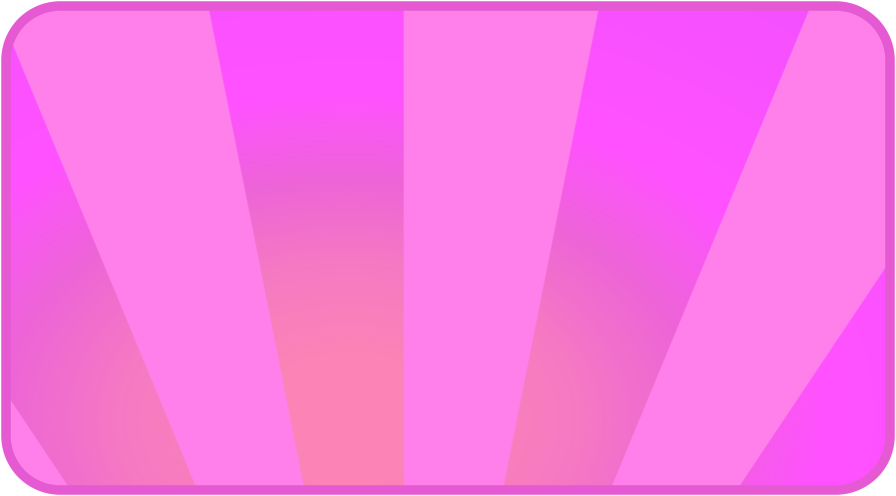
Give the GLSL for this background, as a WebGL 2 fragment shader.

```glsl
#version 300 es
precision highp float;
// A rounded panel with pink sunburst rays over an elliptical glow.
// Rays repeat by angle around a point below the canvas; the glow blends
// colour stops by elliptical radius; a rounded box distance cuts the frame.

uniform vec2 u_resolution;
out vec4 fragColor;

// Lengths are in canvas heights, origin at the lower left.
const float TAU = 6.2831853;
const vec2 RAY_ORIGIN = vec2(0.8140, -0.993);
const float RAY_PERIOD = TAU / 16.0;
const vec2 GLOW_CENTER = vec2(0.704, 0.155);
const vec2 GLOW_RADII = vec2(0.704, 0.481);
const float FRAME_INSET = 0.0025;
const float FRAME_WIDTH = 0.0192;
const float CORNER_RADIUS = 0.119;

const vec3 PAGE_COLOR = vec3(1.0);
const vec3 FRAME_COLOR = vec3(0.898, 0.350, 0.822);
const vec3 RAY_COLOR = vec3(1.0, 0.502, 0.918);
const vec3 GLOW_CORE = vec3(0.985, 0.515, 0.710);
const vec3 GLOW_MID = vec3(0.962, 0.475, 0.762);
const vec3 GLOW_RING = vec3(0.928, 0.392, 0.842);
const vec3 GLOW_OUTER = vec3(1.0, 0.318, 1.0);
const vec3 GLOW_FAR = vec3(0.960, 0.314, 1.0);

// Signed distance to a box with rounded corners, negative inside.
float roundedBox(vec2 p, vec2 halfSize, float radius) {
  vec2 q = abs(p) - halfSize + radius;
  return length(max(q, 0.0)) + min(max(q.x, q.y), 0.0) - radius;
}

// Signed distance to the nearest ray edge, positive inside a light ray.
float rayDistance(vec2 p) {
  vec2 d = p - RAY_ORIGIN;
  float turn = atan(d.x, d.y) / RAY_PERIOD;
  return (0.25 - abs(fract(turn + 0.25) - 0.5)) * RAY_PERIOD * length(d);
}

// Linear colour stops from the warm core to the magenta rim.
vec3 glowColor(vec2 p) {
  float r = length((p - GLOW_CENTER) / GLOW_RADII);
  vec3 color = mix(GLOW_CORE, GLOW_MID, clamp((r - 0.25) / 0.4, 0.0, 1.0));
  color = mix(color, GLOW_RING, clamp((r - 0.65) / 0.35, 0.0, 1.0));
  color = mix(color, GLOW_OUTER, clamp((r - 1.0) / 0.36, 0.0, 1.0));
  return mix(color, GLOW_FAR, clamp((r - 1.4) / 0.7, 0.0, 1.0));
}

void main() {
  vec2 p = gl_FragCoord.xy / u_resolution.y;
  float pixel = 1.0 / u_resolution.y;
  vec2 halfCanvas = 0.5 * vec2(u_resolution.x / u_resolution.y, 1.0);

  // Rays over the glow
  float ray = smoothstep(-pixel, pixel, rayDistance(p));
  vec3 color = mix(glowColor(p), RAY_COLOR, ray);

  // Frame, then the page outside it
  float box = roundedBox(p - halfCanvas, halfCanvas - FRAME_INSET, CORNER_RADIUS);
  float edge = 0.7 * pixel;
  color = mix(color, FRAME_COLOR, smoothstep(-edge, edge, box + FRAME_WIDTH));
  color = mix(color, PAGE_COLOR, smoothstep(-edge, edge, box));

  fragColor = vec4(color, 1.0);
}
```
